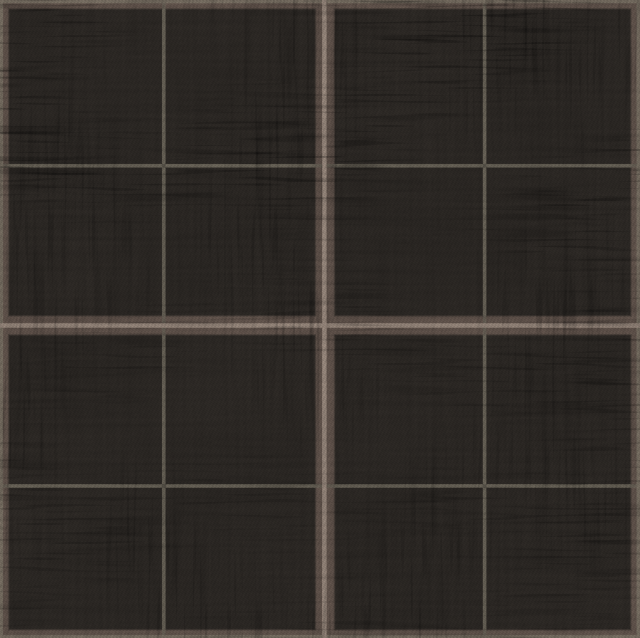
This pattern is drawn by a WebGL 1 fragment shader. Its source:

```glsl
precision highp float;
// Dark woven windowpane check: two by two panes, soft brown bands, pale lines and worn threads.
uniform vec2 u_resolution;

vec2 gradientAt(vec2 cell) {
  vec3 h = fract(cell.xyx * vec3(0.1031, 0.1030, 0.0973));
  h += dot(h, h.yzx + 33.33);
  float angle = 6.2832 * fract((h.x + h.y) * h.z);
  return vec2(cos(angle), sin(angle));
}

float gradientNoise(vec2 p) {
  vec2 i = floor(p), f = p - i;
  vec2 w = f * f * f * (f * (f * 6.0 - 15.0) + 10.0);
  float a = dot(gradientAt(i), f);
  float b = dot(gradientAt(i + vec2(1, 0)), f - vec2(1, 0));
  float c = dot(gradientAt(i + vec2(0, 1)), f - vec2(0, 1));
  float d = dot(gradientAt(i + vec2(1, 1)), f - vec2(1, 1));
  return mix(mix(a, b, w.x), mix(c, d, w.x), w.y);
}

float nearest(float x, vec3 centers) {
  vec3 d = abs(x - centers);
  return min(d.x, min(d.y, d.z));
}

// Coverage of a stripe, for x and y at once.
vec2 stripe(vec2 dist, float halfWidth, float softness) {
  return 1.0 - smoothstep(halfWidth - softness, halfWidth + softness, dist);
}

float either(vec2 cover) {
  return max(cover.x, cover.y);
}

// Dark broken threads running along x; the density sets how many pixels they touch.
float wornThreads(vec2 p, float density) {
  float fine = gradientNoise(p * vec2(8.0, 185.0));
  float coarse = gradientNoise(p * vec2(5.0, 88.0) + 37.3);
  float patches = smoothstep(-0.35, 0.4, gradientNoise(p * vec2(3.0, 5.0) + 11.7));
  return (smoothstep(0.08, 0.42, fine) + 0.7 * smoothstep(0.12, 0.45, coarse)) * patches * density;
}

void main() {
  vec2 uv = gl_FragCoord.xy / u_resolution;
  float pixel = 1.0 / min(u_resolution.x, u_resolution.y);
  float soft = max(0.0011, 0.7 * pixel);

  // Stripe layout: bands and pale lines bound the panes, thin lines halve them
  vec2 bandDist = vec2(nearest(uv.x, vec3(-0.0013, 0.5078, 1.0007)),
                       nearest(uv.y, vec3(-0.002, 0.490, 1.001)));
  vec2 borderDist = vec2(nearest(uv.x, vec3(0.0022, 0.0022, 0.9972)),
                         nearest(uv.y, vec3(0.0022, 0.0022, 0.9974)));
  vec2 thinDist = min(abs(uv - vec2(0.2559, 0.2383)), abs(uv - vec2(0.7572, 0.7402)));
  vec2 band = stripe(bandDist, 0.0148, max(0.0025, soft));
  vec2 pale = stripe(abs(uv - vec2(0.5068, 0.4898)), 0.0035, soft);
  vec2 thin = stripe(thinDist, 0.0028, soft);
  vec2 border = stripe(borderDist, 0.0026, soft);

  // Dyed yarns
  vec3 color = vec3(0.160, 0.146, 0.133);
  color = mix(color, vec3(0.345, 0.297, 0.270), either(band));
  color = mix(color, vec3(0.37, 0.35, 0.31), either(thin) * (1.0 - 0.3 * either(band)));
  color *= 1.0 - 0.18 * thin.x * thin.y;
  color = mix(color, vec3(0.43, 0.40, 0.355), either(border) * 0.9);
  color = mix(color, vec3(0.54, 0.485, 0.445), either(pale));

  // Wear: strong threads across, fainter ones down, stronger near the top
  float across = wornThreads(uv, mix(0.13, 0.25, uv.y));
  float down = wornThreads(uv.yx + 5.3, 0.13);
  float slub = gradientNoise(uv * vec2(4.0, 130.0) + 3.1)
             + gradientNoise(uv * vec2(140.0, 5.0) + 8.6);
  float cloud = gradientNoise(uv * 5.0 + 21.4);
  color *= 1.0 - across - down + 0.07 * slub + 0.05 * cloud;

  // Fine twill, faded out where the pixels are too coarse to hold it
  float twill = sin(6.2832 * (190.0 * uv.x + 95.0 * uv.y)) * sin(6.2832 * 190.0 * uv.y);
  float grain = gradientNoise(uv * 230.0);
  color *= 1.0 + 0.07 * twill * (1.0 - smoothstep(0.002, 0.004, pixel)) + 0.07 * grain;

  gl_FragColor = vec4(clamp(color * 1.03, 0.0, 1.0), 1.0);
}
```
